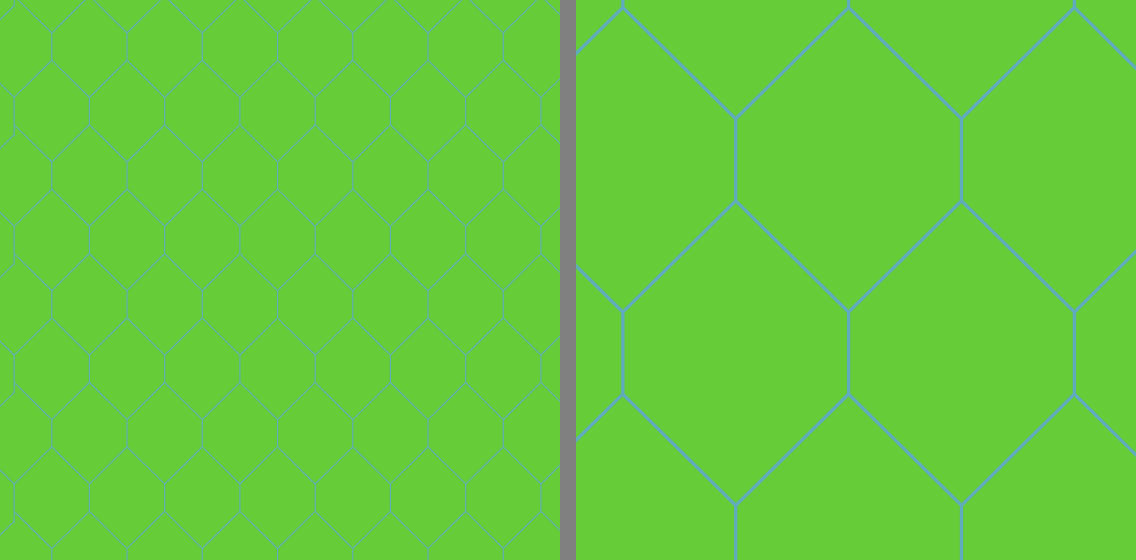
Left: the whole. Right: its middle third, enlarged.
This pattern is drawn by a three.js fragment shader. Its source:

```glsl
// Upright hexagon mesh in thin blue lines on flat green, staggered row by row.
// Two interleaved lattices of hexagons give the distance to the nearest edge;
// a narrow strip at the left has its falling edges slipped downwards.

varying vec2 vUv;

const vec3 GREEN = vec3(0.40, 0.80, 0.22);
const vec3 BLUE = vec3(0.376, 0.67, 0.74);

const float PITCH = 0.13438;           // hexagon width
const float ROW = 0.11507;             // height between rows
const float SIDE = 0.0488;             // length of an upright edge
const float LINE = 0.00195;            // line width
const float SLIP = 0.0178;             // drop of the edges in the left strip
const vec2 SEAM = vec2(0.02526, 0.8017); // middle of an upright edge on the seam

// Wraps a point into a cell centred on zero.
vec2 wrapCentred(vec2 p, vec2 cell) {
  return mod(p + 0.5 * cell, cell) - 0.5 * cell;
}

// Distance to the border of a centred hexagon, positive inside.
float hexInside(vec2 p, float width, float side, float rise) {
  vec2 q = abs(p);
  float halfWidth = 0.5 * width;
  vec2 normal = normalize(vec2(rise, halfWidth));
  float slant = dot(vec2(0.0, 0.5 * side + rise) - q, normal);
  return min(halfWidth - q.x, slant);
}

// Distance to the nearest edge of the staggered mesh.
float meshDistance(vec2 p, float pitch, float row, float side) {
  vec2 cell = vec2(pitch, 2.0 * row);
  float rise = row - side;
  float even = hexInside(wrapCentred(p, cell), pitch, side, rise);
  float odd = hexInside(wrapCentred(p - 0.5 * cell, cell), pitch, side, rise);
  return abs(max(even, odd));
}

// Shifts the lower half of each hexagon down, left of the seam.
vec2 slipStrip(vec2 p, float seam, float row, float slip) {
  float y = mod(p.y + row, 2.0 * row) - row;
  float lower = 1.0 - step(0.0, y);
  return p + vec2(0.0, slip * lower * step(p.x, seam));
}

// Smoothed coverage of a line of the given width.
float lineCoverage(float distance, float width, float pixel) {
  return clamp(0.5 + (0.5 * width - distance) / pixel, 0.0, 1.0);
}

void main() {
  float pixel = max(fwidth(vUv.x), 1e-5);

  // Origin at a hexagon centre, half a pitch right of the seam
  vec2 p = vUv - SEAM - vec2(0.5 * PITCH, 0.0);
  p = slipStrip(p, LINE - 0.5 * PITCH, ROW, SLIP);

  float edge = meshDistance(p, PITCH, ROW, SIDE);
  float ink = lineCoverage(edge, LINE, pixel);
  gl_FragColor = vec4(mix(GREEN, BLUE, ink), 1.0);
}
```
